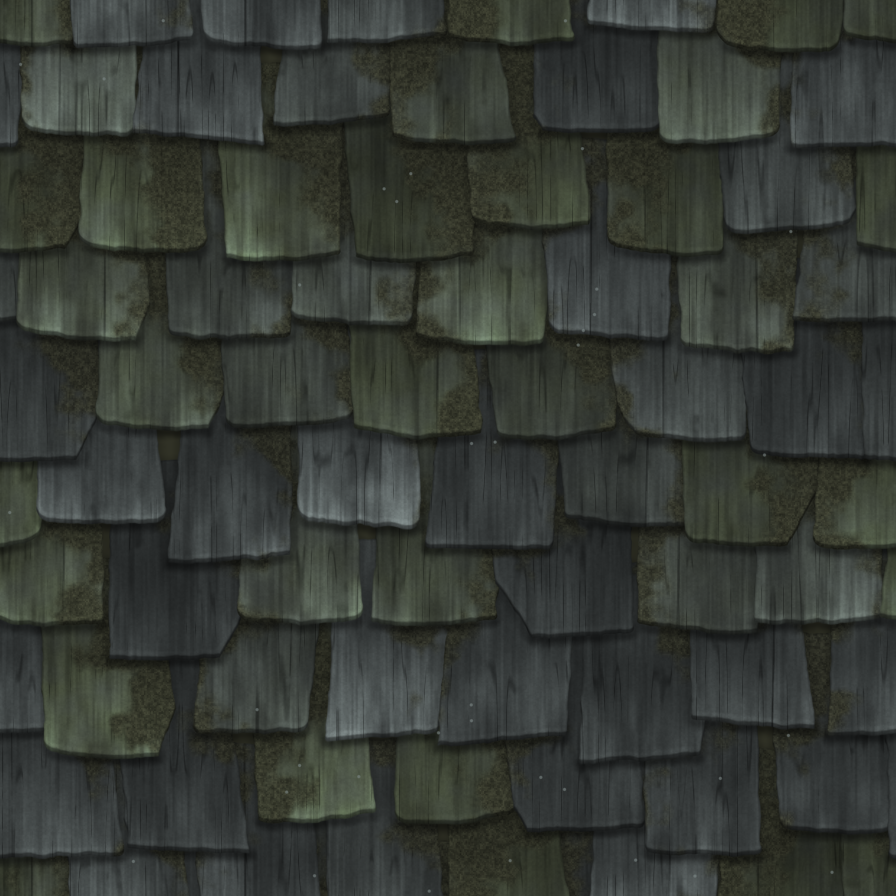
A Shadertoy shader for this texture:

```glsl
// Weathered wooden shingles in staggered, overlapping courses with moss in the gaps.
// Courses are painted from low to high; each shingle is a jittered rounded box
// with vertical grain, cracks, a pale worn lower face and a soft cast shadow.

#define GRID vec2(7.0, 9.0)          // shingles across, courses down
#define COURSE_PHASE 0.56            // height of the lowest edge, in courses
#define EDGE_JITTER 0.40             // uneven lower edges, in courses
#define SHADOW_REACH 0.011
#define BUTT_THICKNESS 0.005
#define SLATE vec3(0.232, 0.250, 0.250)
#define GREEN vec3(0.246, 0.268, 0.208)
#define MOSS  vec3(0.190, 0.194, 0.148)
#define PALE  vec3(0.500, 0.545, 0.540)

vec4 hash4(vec2 p) {
    vec4 h = fract(p.xyxy * vec4(0.1031, 0.1030, 0.0973, 0.1099));
    h += dot(h, h.wzxy + 33.33);
    return fract((h.xxyz + h.yzzw) * h.zywx);
}

float noise(vec2 p) {
    vec2 i = floor(p), f = fract(p);
    f = f * f * (3.0 - 2.0 * f);
    return mix(mix(hash4(i).x, hash4(i + vec2(1, 0)).x, f.x),
               mix(hash4(i + vec2(0, 1)).x, hash4(i + vec2(1, 1)).x, f.x), f.y);
}

float fbm(vec2 p) {
    return 0.55 * noise(p) + 0.30 * noise(p * 2.1 + 7.3) + 0.15 * noise(p * 4.3 + 3.1);
}

// Local position q: x from the centre line, y up from the lower edge.
float shingleDistance(vec2 q, vec4 shape, vec4 look, vec2 seed) {
    vec2 size = vec2(0.490 + 0.08 * (shape.z - 0.5), 1.0) / GRID;
    float side = look.w < 0.5 ? -1.0 : 1.0;
    q.y += q.x * (shape.w - 0.5) * 0.18 - q.x * q.x * 1.6 * look.x;
    q.x += q.y * (look.z - 0.5) * 0.22;
    size.x += (q.y - 0.04) * (shape.x - 0.5) * 0.16;
    float radius = 0.002 + 0.014 * look.y * look.y;
    vec2 b = abs(q - vec2(0.0, size.y)) - size + radius;
    float d = length(max(b, 0.0)) + min(max(b.x, b.y), 0.0) - radius;
    // Some shingles have lost a lower corner.
    float lost = 0.030 * smoothstep(0.66, 1.0, shape.z);
    vec2 corner = vec2(side * q.x - size.x, -q.y);
    d = max(d, dot(corner, vec2(0.87, 0.49)) + lost);
    return d + (noise(q * 60.0 + seed) - 0.5) * 0.0035
             + (noise(q * 190.0 + seed) - 0.5) * 0.0012;
}

vec3 shingleColor(vec2 q, vec4 shape, vec4 look, vec2 seed) {
    float side = look.w < 0.5 ? -1.0 : 1.0;
    float blotch = fbm(q * 28.0 + seed);
    float cloud = fbm(q * vec2(24.0, 13.0) + seed + 60.0);
    float grain = 0.55 * noise(q * vec2(180.0, 9.0) + seed)
                + 0.45 * noise(q * vec2(420.0, 22.0) + seed);

    // Stained wood, sometimes split into two boards of different tone
    float stain = smoothstep(0.40, 0.95, look.x) * (0.4 + blotch);
    vec3 col = mix(SLATE, GREEN, clamp(stain, 0.0, 1.0));
    float seam = q.x - side * 0.022 - 0.06 * (q.y - 0.04) * (shape.y - 0.5);
    float split = step(0.76, shape.w);
    float tone = fract(look.y * 7.0 + look.w * 3.0);
    col *= 0.74 + 0.30 * tone + split * 0.14 * step(0.0, seam * side);
    col *= (0.82 + 0.38 * grain) * (0.82 + 0.40 * cloud);
    col *= 1.0 - 0.3 * split * (1.0 - smoothstep(0.0005, 0.002, abs(seam)));

    // Pale streaky wear rising from the lower edge, then fine vertical cracks
    float wear = exp(-max(q.y, 0.0) / 0.050) * smoothstep(0.24, 0.72, cloud);
    float worn = 0.14 + 1.10 * tone * tone;
    col = mix(col, PALE * mix(vec3(1.0), vec3(0.90, 0.98, 0.78), stain),
              min(wear * worn * (0.25 + 0.75 * grain), 0.75));
    float crack = abs(noise(q * vec2(120.0, 6.0) + seed + 31.0) - 0.5);
    col *= 1.0 - 0.28 * (1.0 - smoothstep(0.0, 0.07, crack)) * smoothstep(0.4, 0.65, blotch);

    // Granular moss gathers on one side and high up under the next course
    float cover = 0.7 * blotch + side * q.x * 5.0 + 0.36 * (look.x - 0.5)
                + 0.32 * smoothstep(0.075, 0.13, q.y);
    float speckle = 0.5 * noise(q * 300.0 + seed) + 0.5 * noise(q * 620.0 + seed);
    col = mix(col, MOSS * (0.66 + 0.68 * speckle), 0.85 * smoothstep(0.54, 0.76, cover));

    col *= 0.93 + 0.14 * speckle;
    return col * mix(1.05, 0.86, smoothstep(0.030, 0.12, q.y));
}

void mainImage(out vec4 fragColor, in vec2 fragCoord) {
    vec2 uv = fragCoord / iResolution.xy;
    float pixel = 1.0 / iResolution.y;
    vec2 p = uv * GRID - vec2(0.0, COURSE_PHASE);
    vec3 col = MOSS;

    for (int j = -2; j <= 1; j++) {
        float row = floor(p.y) + float(j);
        float shift = mod(row * 4.0, GRID.y) / GRID.y; // stagger that closes on wrapping
        for (int i = -1; i <= 1; i++) {
            float column = floor(p.x - shift) + float(i);
            vec2 id = mod(vec2(column, row), GRID);
            vec4 shape = hash4(id + 11.7);
            vec4 look = hash4(id * 1.7 + 53.2);
            vec2 seed = id * 17.0 + 5.0;
            vec2 base = vec2(column + shift + 0.5 + 0.14 * (shape.x - 0.5),
                             row + EDGE_JITTER * (shape.y - 0.5));
            vec2 q = (p - base) / GRID;

            // The shadow is strong below the lower edge and faint beside the flanks
            float below = shingleDistance(q + vec2(0.0, 0.003), shape, look, seed);
            float shade = mix(0.46, 0.18, smoothstep(-0.004, 0.012, q.y));
            col *= 1.0 - shade * (1.0 - smoothstep(-0.002, SHADOW_REACH, below));

            float d = shingleDistance(q, shape, look, seed);
            if (d < pixel) {
                vec3 wood = shingleColor(q, shape, look, seed);
                // The butt end is the part no longer covered once the outline is raised
                float lift = shingleDistance(q - vec2(0.0, BUTT_THICKNESS), shape, look, seed);
                wood *= 1.0 + 0.08 * (1.0 - smoothstep(0.0, 0.004, abs(lift + 0.003)));
                wood *= 1.0 - 0.42 * smoothstep(-0.001, 0.002, lift);
                wood *= 1.0 - 0.18 * smoothstep(-0.003, 0.0, d);
                col = mix(col, wood, 1.0 - smoothstep(-pixel, pixel, d));
            }
        }
    }

    // Sparse pale grit
    vec2 cell = uv * 64.0;
    vec4 grit = hash4(floor(cell) + 91.0);
    float dotDistance = length(fract(cell) - 0.3 - 0.4 * grit.yz);
    float grain = step(0.990, grit.x) * (1.0 - smoothstep(0.05, 0.17, dotDistance));
    fragColor = vec4(mix(col, PALE, 0.6 * grain), 1.0);
}
```
